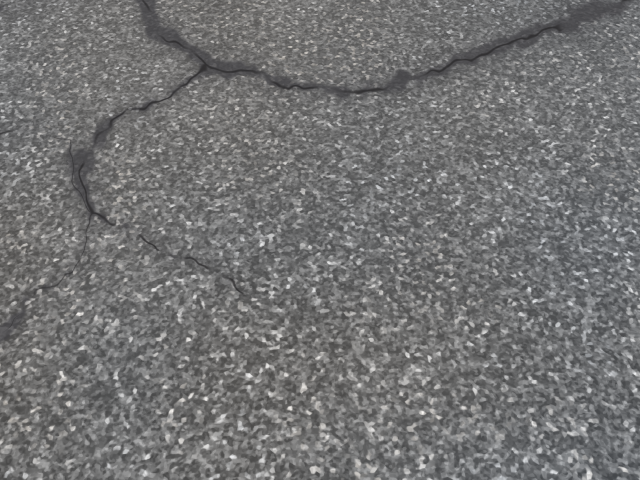
Reproduce this texture procedurally as a Shadertoy shader.

```glsl
// Worn grey asphalt seen at a slant, with pale stone chips and tar-stained cracks.

#define HORIZON 2.4        // height of the vanishing line, in canvas heights
#define GRAIN_X 228.0      // grains across, before perspective
#define GRAIN_Y 570.0      // grains in depth, before perspective
#define GRAIN_CONTRAST 0.22
#define FINE_CONTRAST 0.15
#define CHIP_GLOW 0.33     // extra light on the palest chips
#define BASE_GREY 0.423
#define STAIN_COLOR vec3(0.265, 0.262, 0.275)
#define CRACK_COLOR vec3(0.16, 0.155, 0.16)

// Crack paths: position, then half width of the stain (negative is broken up).
const vec3 RIM[8] = vec3[8](
    vec3(0.29, 1.02, 0.014), vec3(0.34, 0.94, 0.016), vec3(0.43, 0.87, 0.016),
    vec3(0.59, 0.83, 0.008), vec3(0.755, 0.812, 0.006), vec3(0.88, 0.835, 0.014),
    vec3(1.10, 0.93, 0.016), vec3(1.35, 1.01, 0.010));
const vec3 BRANCH[8] = vec3[8](
    vec3(0.43, 0.87, 0.010), vec3(0.38, 0.82, 0.005), vec3(0.22, 0.74, 0.004),
    vec3(0.17, 0.64, 0.025), vec3(0.20, 0.55, 0.001), vec3(0.365, 0.48, -0.006),
    vec3(0.47, 0.42, -0.008), vec3(0.54, 0.375, -0.016));
const vec3 SIDE[8] = vec3[8](
    vec3(-0.02, 0.71, -0.006), vec3(0.06, 0.74, -0.008), vec3(0.15, 0.71, -0.006),
    vec3(0.15, 0.62, 0.004), vec3(0.20, 0.55, 0.002), vec3(0.165, 0.46, -0.002),
    vec3(0.06, 0.37, -0.002), vec3(-0.02, 0.29, 0.032));

vec3 hash3(vec2 p) {
    vec3 q = fract(p.xyx * vec3(0.1031, 0.1030, 0.0973));
    q += dot(q, q.yzx + 33.33);
    return fract((q.xxy + q.yzz) * q.zyx);
}

float noise(vec2 p) {
    vec2 i = floor(p), f = fract(p);
    f = f * f * (3.0 - 2.0 * f);
    return mix(mix(hash3(i).x, hash3(i + vec2(1, 0)).x, f.x),
               mix(hash3(i + vec2(0, 1)).x, hash3(i + vec2(1, 1)).x, f.x), f.y);
}

// Soft cells of randomly turned slivers: x is tone around zero, y is chip light.
vec2 grains(vec2 p) {
    vec2 cell = floor(p), sum = vec2(0.0);
    float total = 0.0001;
    for (int j = -1; j <= 1; j++)
    for (int i = -1; i <= 1; i++) {
        vec2 id = cell + vec2(i, j);
        vec3 place = hash3(id), look = hash3(id + 71.7);
        vec2 d = p - id - 0.15 - 0.7 * place.xy;
        float angle = 3.1416 * place.z;
        vec2 axis = vec2(cos(angle), sin(angle));
        vec2 r = vec2(dot(d, axis) * 0.75, dot(d, vec2(-axis.y, axis.x)) * 1.4);
        float weight = exp(-7.0 * dot(r, r));
        sum += weight * vec2(look.x * look.x - 0.33, smoothstep(0.82, 1.0, look.y));
        total += weight;
    }
    return sum / total;
}

// x is the distance to the path, y the distance to its stained band.
vec2 crackPath(vec2 p, vec3 path[8]) {
    vec2 nearest = vec2(9.0);
    for (int i = 0; i < 7; i++) {
        vec3 a = path[i], ab = path[i + 1] - a;
        float t = clamp(dot(p - a.xy, ab.xy) / dot(ab.xy, ab.xy), 0.0, 1.0);
        float d = length(p - a.xy - ab.xy * t);
        nearest = min(nearest, vec2(d, d - a.z - ab.z * t));
    }
    return nearest;
}

vec3 asphalt(vec2 p) {
    // Grain in road-plane coordinates, calmer in the distance
    float depth = 1.0 / (HORIZON - p.y);
    vec2 road = vec2((p.x - 0.667) * GRAIN_X, GRAIN_Y) * depth + 300.0;
    vec2 coarse = grains(road), fine = grains(road * 1.6 + 37.0);
    float patches = noise(p * 5.0 + 3.0) + 0.6 * noise(p * 13.0) - 0.8;
    float grain = GRAIN_CONTRAST * coarse.x + FINE_CONTRAST * fine.x
                + CHIP_GLOW * coarse.y + 0.10 * fine.y - 0.03;
    float grey = BASE_GREY + 0.03 + grain * mix(1.1, 0.75, p.y) + 0.03 * patches;

    // Warm dust at the centre, cool tint to the right
    float warmth = 0.010 * noise(p * 4.0 + 9.0) - 0.004 - 0.010 * smoothstep(0.7, 1.3, p.x);
    vec3 color = grey + vec3(1.0, 0.1, -1.0) * (warmth + 0.03 * coarse.y * (noise(p * 8.0) - 0.3));

    // Cracks with ragged edges
    vec2 w = p + 0.026 * (vec2(noise(p * 15.0), noise(p * 15.0 + 50.0)) - 0.5)
               + 0.012 * (vec2(noise(p * 60.0), noise(p * 60.0 + 90.0)) - 0.5);
    vec2 mainCrack = min(crackPath(w, RIM), crackPath(w, BRANCH));
    vec2 sideCrack = crackPath(w, SIDE);
    float corner = abs(w.y - 0.98 - 0.23 * w.x);
    float band = min(min(mainCrack.y, sideCrack.y), corner - 0.002);
    float ragged = band + 0.022 * (noise(p * 42.0) - 0.5);
    float stain = smoothstep(0.008, -0.006, ragged);
    float halo = 0.16 * smoothstep(0.045, 0.0, band);
    float line = min(mainCrack.x, sideCrack.x + 0.0015);
    float core = smoothstep(0.004, 0.0005, line) * smoothstep(0.25, 0.6, noise(p * 22.0));
    color = mix(color, STAIN_COLOR, max(halo, 0.75 * stain));
    return mix(color, CRACK_COLOR, 0.75 * core);
}

void mainImage(out vec4 fragColor, in vec2 fragCoord) {
    // Four samples per pixel smooth the far grain
    vec3 color = vec3(0.0);
    for (int s = 0; s < 4; s++) {
        vec2 offset = vec2(s & 1, s >> 1) * 0.5 - 0.25;
        color += asphalt((fragCoord + offset) / iResolution.y);
    }
    fragColor = vec4(color / 4.0, 1.0);
}
```
